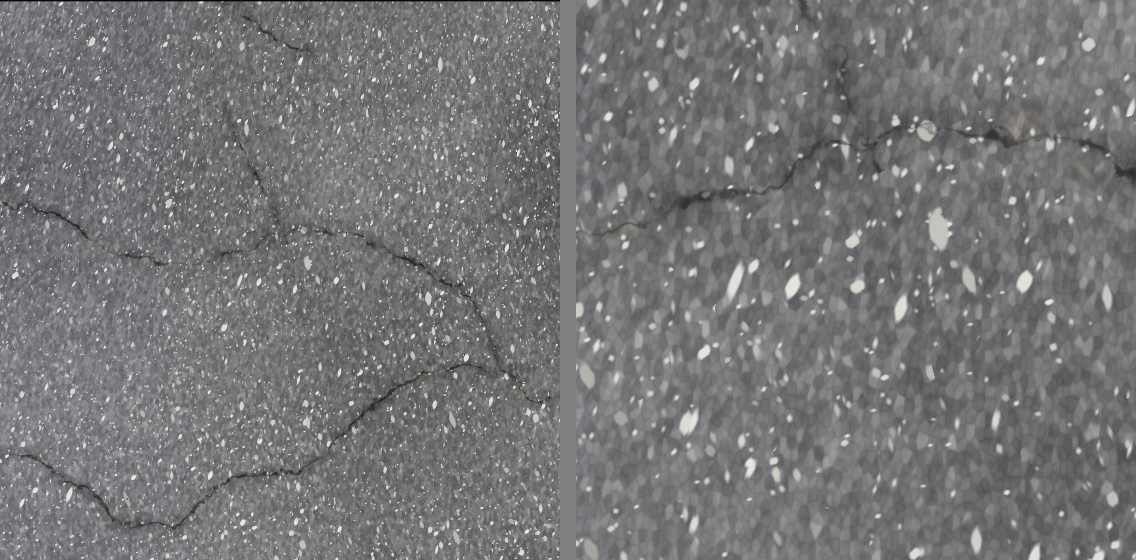
Left: the whole. Right: its middle third, enlarged.
Reproduce this texture procedurally as a WebGL 2 fragment shader.

```glsl
#version 300 es
precision highp float;
// Worn asphalt: small upright grey grains blended from stretched Worley cells,
// pale stone chips from specks to pebbles, and thin jagged cracks drawn as
// noise-warped curves with broken cores, shaded flanks and dusty brown rims.

#define BASE_GREY 0.466
#define GRAIN_CELLS vec2(205.0, 128.0)
#define GRAIN_CONTRAST 0.15
#define GAP_DEPTH 0.035
#define STAIN_CONTRAST 0.17
#define LEAN 0.20
#define CHIP_AMOUNT 1.0
#define CHIP_SOFTNESS 0.0011
#define CRACK_WIDTH 0.0022
#define CRACK_JITTER 0.034
#define CRACK_DARKNESS 0.52

uniform vec2 u_resolution;
out vec4 fragColor;

// Integer hash: three random values in 0..1 per cell and seed
vec3 hash3(vec2 cell, int seed) {
    uvec3 v = uvec3(ivec3(ivec2(cell), seed)) * 1664525u + 1013904223u;
    v.x += v.y * v.z; v.y += v.z * v.x; v.z += v.x * v.y;
    v ^= v >> 16u;
    v.x += v.y * v.z; v.y += v.z * v.x; v.z += v.x * v.y;
    return vec3(v >> 8u) / 16777216.0;
}

float valueNoise(vec2 p, int seed) {
    vec2 i = floor(p), f = fract(p);
    f = f * f * (3.0 - 2.0 * f);
    float low = mix(hash3(i, seed).x, hash3(i + vec2(1, 0), seed).x, f.x);
    float high = mix(hash3(i + vec2(0, 1), seed).x, hash3(i + vec2(1, 1), seed).x, f.x);
    return mix(low, high, f.y);
}

float fbm(vec2 p, int seed) {
    float sum = 0.0, gain = 0.5;
    for (int i = 0; i < 4; i++) {
        sum += gain * (valueNoise(p, seed + i) - 0.5);
        p *= 2.1;
        gain *= 0.55;
    }
    return sum;
}

// Grey offset of the grains: cell tones blended softly, with faint dark gaps
float grains(vec2 p) {
    p *= GRAIN_CELLS;
    vec2 cell = floor(p);
    float nearest = 9.0, second = 9.0, sum = 0.0, weights = 0.0;
    for (int y = -1; y <= 1; y++)
    for (int x = -1; x <= 1; x++) {
        vec2 id = cell + vec2(x, y);
        vec3 h = hash3(id, 11);
        float d = length(id + h.xy - p);
        second = min(second, max(d, nearest));
        nearest = min(nearest, d);
        float w = exp(-7.0 * d * d);
        sum += w * (h.z - 0.5 + 0.6 * smoothstep(0.92, 1.0, h.z));
        weights += w;
    }
    float gap = 1.0 - smoothstep(0.0, 0.4, second - nearest);
    return GRAIN_CONTRAST * sum / weights - GAP_DEPTH * gap;
}

// One layer of pale chips: x = coverage, y = brightness, z = warmth
vec3 chips(vec2 p, float cells, float chance, vec2 radius, int seed, float soft) {
    vec2 cell = floor(p * cells);
    vec3 found = vec3(0.0);
    for (int y = -1; y <= 1; y++)
    for (int x = -1; x <= 1; x++) {
        vec2 id = cell + vec2(x, y);
        vec3 place = hash3(id, seed), look = hash3(id, seed + 1);
        if (place.z > chance) continue;
        vec2 r = radius * mix(vec2(0.5), vec2(1.25), look.xy);
        vec2 q = p - (id + place.xy) / cells;
        q.x -= q.y * (look.z - 0.55) * 0.8;
        q /= r;
        float slant = abs(dot(q, normalize(vec2(look.y - 0.5, 0.4))));
        float d = (max(length(q), slant * 1.2) - 1.0) * r.x;
        float cover = 1.0 - smoothstep(-soft, soft, d);
        if (cover > found.x) found = vec3(cover, mix(0.56, 0.90, sqrt(look.z)), look.x);
    }
    return found;
}

// Heights of the two long cracks
float upperCrack(float x) {
    return 0.595 - 0.08 * x + 0.042 * cos(11.0 * x) - 0.22 * smoothstep(0.8, 0.97, x);
}
float lowerCrack(float x) {
    return 0.19 - 0.13 * smoothstep(0.0, 0.28, x) + 0.09 * smoothstep(0.3, 0.42, x)
         + 0.19 * smoothstep(0.5, 0.78, x);
}

// Approximate distance to all cracks; faded ends move away from the curve
float crackDistance(vec2 p) {
    float e = 0.004;
    float slopeA = (upperCrack(p.x + e) - upperCrack(p.x - e)) / (2.0 * e);
    float slopeB = (lowerCrack(p.x + e) - lowerCrack(p.x - e)) / (2.0 * e);
    float a = abs(p.y - upperCrack(p.x)) / sqrt(1.0 + slopeA * slopeA);
    float b = abs(p.y - lowerCrack(p.x)) / sqrt(1.0 + slopeB * slopeB);
    a += 0.002 * smoothstep(0.72, 0.85, p.x);
    b += 0.003 * smoothstep(0.75, 0.92, p.x);
    float branch = abs(p.x - 0.515 + 0.48 * (p.y - 0.565)) * 0.9;
    branch += 0.02 * max(0.0, p.y - 0.66) + step(p.y, 0.565) + step(0.82, p.y);
    float corner = abs(p.y - 1.0 + 0.7 * (p.x - 0.4)) * 0.82 + 0.001;
    corner += 0.2 * max(0.0, p.x - 0.54) + step(p.x, 0.36);
    return min(min(a, b), min(branch, corner));
}

void main() {
    vec2 uv = gl_FragCoord.xy / u_resolution;
    float soft = max(CHIP_SOFTNESS, 0.6 / u_resolution.y);
    vec2 p = uv - vec2(LEAN * (1.0 - uv.x) * uv.y * uv.y, 0.0);

    // Grains, fine speckle and broad stains
    float grey = BASE_GREY + grains(p) + 0.07 * (valueNoise(p * vec2(330, 230), 31) - 0.5);
    grey += 0.05 * fbm(p * vec2(90, 56), 35) + STAIN_CONTRAST * fbm(uv * 3.0, 40);
    grey += 0.025 * (0.5 - uv.x);
    grey -= 0.08 * smoothstep(0.3, 0.0, length((uv - vec2(1.0, 0.68)) * vec2(1.5, 0.7)));
    vec3 color = grey + mix(vec3(-0.006, -0.002, 0.012), vec3(0.0, 0.002, 0.001), uv.x);

    // Cracks: shaded flanks, dusty rim, then a broken dark core
    vec2 warp = vec2(fbm(uv * 18.0, 50), fbm(uv * 18.0, 60)) * CRACK_JITTER;
    warp += vec2(fbm(uv * 85.0, 54), fbm(uv * 85.0, 64)) * CRACK_JITTER * 0.4;
    float d = crackDistance(uv + warp);
    float broken = smoothstep(0.2, 0.8, 0.5 * valueNoise(uv * 22.0, 70) + 0.5 * valueNoise(uv * 110.0, 71));
    float dust = smoothstep(0.016, 0.003, d) * smoothstep(0.45, 0.8, valueNoise(uv * 30.0, 72));
    dust *= 0.3 + valueNoise(uv * 150.0, 73);
    color *= 1.0 - 0.18 * smoothstep(0.022, 0.0, d);
    color = mix(color, color * 1.15 + vec3(0.06, 0.045, 0.025), dust);
    float width = CRACK_WIDTH * mix(0.3, 1.5, broken);
    float core = 1.0 - smoothstep(width - 1.3 * soft, width + 1.3 * soft, d);
    color *= 1.0 - CRACK_DARKNESS * core * mix(0.4, 1.0, broken);

    // Pale chips from specks to pebbles, clustered, denser at the lower right
    float density = CHIP_AMOUNT * mix(0.8, 1.25, 0.5 + 0.5 * (uv.x - uv.y));
    density *= max(0.2, 1.0 + 1.8 * fbm(uv * 9.0, 76));
    for (int i = 0; i < 4; i++) {
        float cells = i == 0 ? 150.0 : i == 1 ? 85.0 : i == 2 ? 42.0 : 16.0;
        float chance = i == 0 ? 0.10 : i == 1 ? 0.15 : i == 2 ? 0.17 : 0.08;
        vec2 radius = i == 0 ? vec2(0.0014, 0.0017) : i == 1 ? vec2(0.0021, 0.0031)
                    : i == 2 ? vec2(0.0037, 0.0064) : vec2(0.0056, 0.0115);
        vec3 chip = chips(p, cells, chance * density, radius, 80 + 4 * i, soft);
        vec3 stone = chip.y + 0.015 * chip.z * vec3(1.0, 0.5, -1.4);
        color = mix(color, stone, chip.x * (1.0 - 0.6 * core));
    }

    // Thin dark border along the top
    color *= 1.0 - 0.95 * smoothstep(0.9965, 0.9985, uv.y);
    fragColor = vec4(clamp(color, 0.0, 1.0), 1.0);
}
```
